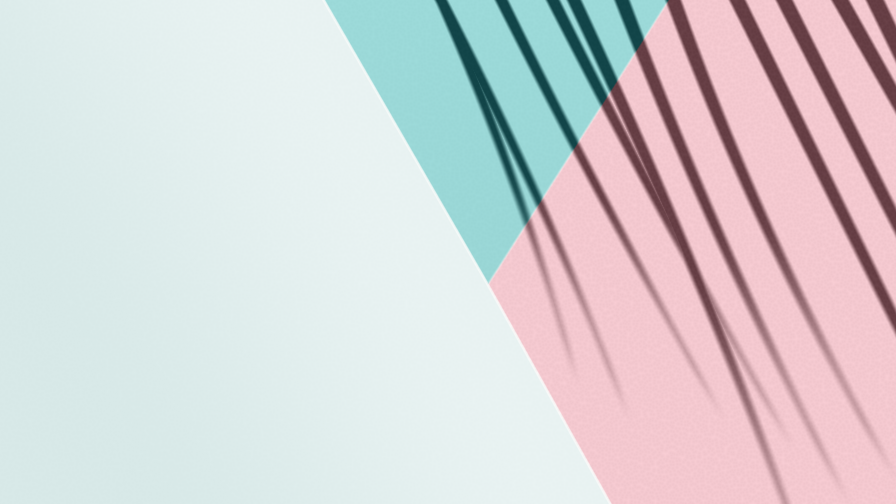
Write a Shadertoy shader that draws this background.

```glsl
const vec3 WHITE_OUTER = vec3(0.845, 0.912, 0.908);
const vec3 WHITE_INNER = vec3(0.912, 0.950, 0.948);
const vec3 TEAL = vec3(0.605, 0.845, 0.842);
const vec3 PINK = vec3(0.955, 0.785, 0.812);
const vec3 TEAL_SHADOW = vec3(0.070, 0.270, 0.285);
const vec3 PINK_SHADOW = vec3(0.370, 0.215, 0.240);
const vec3 RIM = vec3(0.980, 0.985, 0.980);

// Corners of the sheets, in units of canvas height
const vec2 SHEET_TOP = vec2(0.642, 1.0);
const vec2 SHEET_MEET = vec2(0.968, 0.435);
const vec2 SHEET_BASE = vec2(1.211, 0.0);
const vec2 FOLD_TOP = vec2(1.327, 1.0);

const float RIM_WIDTH = 0.0022;
const float GRAIN_SCALE = 150.0;
const float GRAIN_AMOUNT = 0.030;
const float LEAF_WIDTH_LEFT = 0.010;
const float LEAF_WIDTH_RIGHT = 0.016;

// Each leaf: x at the top, x at the tip, length downward, bend
const int LEAVES = 11;
const vec4 LEAF[LEAVES] = vec4[LEAVES](
    vec4(0.875, 1.146, 0.76, 0.06), vec4(0.875, 1.248, 0.83, 0.06),
    vec4(0.995, 1.435, 0.83, -0.03), vec4(1.097, 1.574, 0.89, -0.03),
    vec4(1.139, 1.648, 1.25, 0.08), vec4(1.234, 1.685, 1.00, -0.07),
    vec4(1.336, 1.778, 0.95, -0.10), vec4(1.463, 2.153, 1.40, 0.00),
    vec4(1.556, 2.263, 1.40, 0.00), vec4(1.667, 2.458, 1.40, 0.00),
    vec4(1.736, 2.410, 1.40, 0.00));

vec2 hash2(vec2 p) {
    p = vec2(dot(p, vec2(127.1, 311.7)), dot(p, vec2(269.5, 183.3)));
    return fract(sin(p) * 43758.5);
}

// Distance to the nearest scattered cell point
float cellular(vec2 p) {
    vec2 cell = floor(p), local = fract(p);
    float nearest = 2.0;
    for (int y = -1; y <= 1; y++)
        for (int x = -1; x <= 1; x++) {
            vec2 offset = vec2(x, y);
            nearest = min(nearest, length(offset + hash2(cell + offset) - local));
        }
    return nearest;
}

// Signed distance to a line, positive on the right of a to b
float lineSide(vec2 p, vec2 a, vec2 b) {
    vec2 dir = normalize(b - a);
    return dot(p - a, vec2(dir.y, -dir.x));
}

// Shadow of one tapered leaf, softer and fainter toward its tip
float leafShade(vec2 p, vec4 leaf, float halfWidth) {
    float s = (1.0 - p.y) / leaf.z;
    float center = mix(leaf.x, leaf.y, s) + leaf.w * s * (1.0 - s);
    float dist = abs(p.x - center) * 0.89;
    float width = halfWidth * mix(1.0, 0.45, clamp(s, 0.0, 1.0));
    float blur = mix(0.004, 0.009, clamp(s, 0.0, 1.0));
    float fade = mix(1.0, 0.32, smoothstep(0.42, 0.85, s));
    fade *= 1.0 - smoothstep(0.85, 1.02, s);
    return fade * (1.0 - smoothstep(width - blur, width + blur, dist));
}

void mainImage(out vec4 fragColor, in vec2 fragCoord) {
    vec2 p = fragCoord / iResolution.y;
    float pixel = 1.0 / iResolution.y;

    // Sheet edges
    float upper = lineSide(p, SHEET_MEET, SHEET_TOP);
    float lower = lineSide(p, SHEET_BASE, SHEET_MEET);
    float sheetEdge = p.y > SHEET_MEET.y ? upper : lower;
    float foldEdge = lineSide(p, SHEET_MEET, FOLD_TOP);
    float colored = smoothstep(-pixel, pixel, sheetEdge);
    float pinkSide = smoothstep(-pixel, pixel, foldEdge);
    pinkSide = max(pinkSide, 1.0 - smoothstep(-pixel, pixel, p.y - SHEET_MEET.y));

    // Leaf shadows
    float shade = 0.0;
    for (int i = 0; i < LEAVES; i++) {
        float across = float(i) / float(LEAVES - 1);
        float width = mix(LEAF_WIDTH_LEFT, LEAF_WIDTH_RIGHT, across);
        shade = max(shade, leafShade(p, LEAF[i], width));
    }

    // Paper colours with soft light
    vec3 white = mix(WHITE_OUTER, WHITE_INNER, smoothstep(-0.85, -0.05, sheetEdge));
    vec3 teal = mix(TEAL * (0.98 + 0.03 * p.y), TEAL_SHADOW, shade);
    vec3 pink = mix(PINK, PINK_SHADOW, shade * 0.95);
    vec3 color = mix(white, mix(teal, pink, pinkSide), colored);

    // Pale cut rims
    float rim = 1.0 - smoothstep(RIM_WIDTH * 0.4, RIM_WIDTH + pixel, abs(sheetEdge));
    float foldRim = 1.0 - smoothstep(0.0, RIM_WIDTH + pixel, abs(foldEdge));
    foldRim *= colored * step(SHEET_MEET.y, p.y) * (1.0 - shade);
    color = mix(color, RIM, max(rim * 0.8, foldRim * 0.35));

    // Paper grain
    float grain = cellular(p * GRAIN_SCALE) - 0.45;
    color += grain * GRAIN_AMOUNT * mix(0.25, mix(0.5, 1.0, pinkSide), colored);

    fragColor = vec4(clamp(color, 0.0, 1.0), 1.0);
}
```
